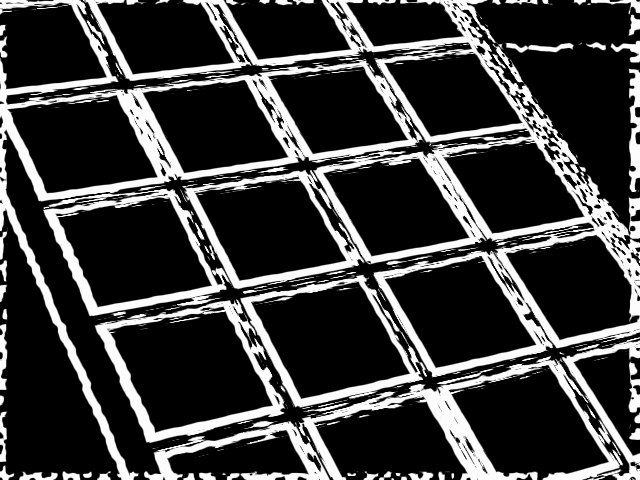
Reproduce this pattern procedurally as a Shadertoy shader.

```glsl
// Slanted grid of dark panes in perspective, edged by worn white double bars.
#define PAPER vec3(0.99)
#define INK vec3(0.0)
#define COLUMN_HALF 0.097
#define ROW_HALF 0.095
#define STAR_RADIUS 0.062
#define WEAR 0.016
#define FIRST_COLUMN -1.0
#define LAST_COLUMN 3.0

// Plane to canvas: column step, row step, origin (canvas heights, y down)
const mat3 PERSPECTIVE = mat3(0.2847, -0.0252, 0.041,
                              0.0911, 0.1920, -0.0424,
                              0.2604, 0.1771, 1.0);

float hash(vec2 p) {
    vec3 q = fract(vec3(p.xyx) * 0.1031);
    q += dot(q, q.yzx + 33.33);
    return fract((q.x + q.y) * q.z);
}

float noise(vec2 p) {
    vec2 i = floor(p), f = fract(p);
    f = f * f * (3.0 - 2.0 * f);
    return mix(mix(hash(i), hash(i + vec2(1, 0)), f.x),
               mix(hash(i + vec2(0, 1)), hash(i + vec2(1, 1)), f.x), f.y);
}

// Smoothed step at zero; the width cap hides jumps between cells
float edge(float d) {
    float w = clamp(fwidth(d) * 0.7, 0.0005, 0.2);
    return smoothstep(-w, w, d);
}

float stroke(float x, float center, float halfWidth) {
    return edge(halfWidth - abs(x - center));
}

// Upright bar: two solid edges around a streaked core that varies per segment
float columnBar(float c, float v, vec2 id) {
    float rag = (noise(vec2(v * 16.0, id.x * 7.0 + 90.0)) - 0.5) * WEAR;
    float fill = hash(id + 17.0);
    float grain = noise(vec2(c * 62.0, v * 15.0) + id.x * 31.0 + 200.0);
    float core = edge(COLUMN_HALF - abs(c) + rag * 0.5)
               * edge(grain - mix(0.18, 0.66, fill));
    float crack = stroke(c, 0.026 + rag, 0.006) * edge(fill + 0.4 - grain);
    float left = stroke(c + rag, -0.077, 0.021);
    float right = stroke(c + rag * 0.5, 0.068, 0.031);
    return max(max(core * (1.0 - crack), left), right);
}

// Cross bar: firm upper edge, broken lower edge, thin streaks between
float rowBar(float r, float u, float id) {
    float rag = (noise(vec2(u * 18.0, id * 9.0 + 40.0)) - 0.5) * WEAR;
    float streak = noise(vec2(u * 9.0, r * 85.0) + id * 23.0 + 300.0);
    float upper = stroke(r + rag * 0.4, -0.066, 0.031);
    float lower = stroke(r + rag * 1.3, 0.072, 0.023) * edge(streak - 0.16);
    float core = edge(ROW_HALF - abs(r)) * edge(streak - 0.68);
    float stray = stroke(r, 0.115, 0.022) * edge(streak - 0.74);
    return max(max(upper, lower), max(core, stray));
}

// Dark spiky joint where bars cross
float joint(vec2 q, vec2 id) {
    float angle = atan(q.y, q.x + 0.00001);
    float spikes = 0.018 * cos(angle * 7.0 + hash(id) * 6.0);
    float rough = (noise(q * 45.0 + id * 13.0 + 100.0) - 0.5) * 0.04;
    return edge(STAR_RADIUS + spikes + rough - length(q));
}

// Flecked rim of the canvas
float rim(vec2 p, float aspect) {
    float side = max(0.013 - p.x, p.x - aspect + 0.021);
    float ends = max(0.007 - p.y, p.y - 0.986);
    float fleck = noise(p * 105.0 + 50.0);
    return edge(max(side, ends) + (fleck - 0.5) * 0.008)
         * edge(noise(p * 88.0 + 7.0) - 0.43);
}

void mainImage(out vec4 fragColor, in vec2 fragCoord) {
    vec2 p = fragCoord / iResolution.y;
    p.y = 1.0 - p.y;
    float aspect = iResolution.x / iResolution.y;

    // Canvas to grid coordinates
    vec3 h = inverse(PERSPECTIVE) * vec3(p, 1.0);
    vec2 g = h.xy / h.z;
    vec2 node = floor(g + 0.5);
    vec2 q = g - node;

    // Inner columns and rows, parted where they cross
    float column = columnBar(q.x, g.y, vec2(node.x, floor(g.y)));
    column *= edge(abs(q.y) - 0.045);
    column *= step(FIRST_COLUMN + 0.5, node.x) * step(node.x, LAST_COLUMN - 0.5);
    float row = rowBar(q.y, g.x, node.y) * edge(abs(q.x) - 0.035);
    float rowStart = FIRST_COLUMN + (node.y < 0.5 ? -0.3 : 0.05);
    row *= edge(g.x - rowStart) * edge(LAST_COLUMN - 0.03 - g.x);
    float white = max(column, row) * (1.0 - joint(q, node));

    // Left border: one inner edge and a separate outer rail
    float a = g.x - FIRST_COLUMN;
    float ragged = (noise(vec2(g.y * 22.0, 70.0)) - 0.5) * WEAR;
    float inner = stroke(a + ragged, 0.078, 0.036) * edge(abs(q.y) - 0.04);
    white = max(white, max(inner, stroke(a + ragged, -0.17, 0.027)));

    // Right border: wide speckled band
    float b = g.x - LAST_COLUMN;
    float speck = noise(vec2(b * 48.0, g.y * 24.0) + 400.0);
    float band = edge(min(b + 0.07, 0.19 - b) + ragged * 2.0) * edge(speck - 0.42);
    white = max(white, max(band, stroke(b + ragged, -0.05, 0.02)));

    // Frayed line beyond the band, then the rim
    float fray = (noise(vec2(p.x * 70.0, 12.0)) - 0.5) * 0.012;
    float ledge = stroke(p.y + fray, 0.099, 0.005) * edge(b - 0.19);
    white = max(white, ledge * edge(noise(p * 60.0 + 21.0) - 0.3));
    white = max(white, rim(p, aspect));

    fragColor = vec4(mix(INK, PAPER, white), 1.0);
}
```
